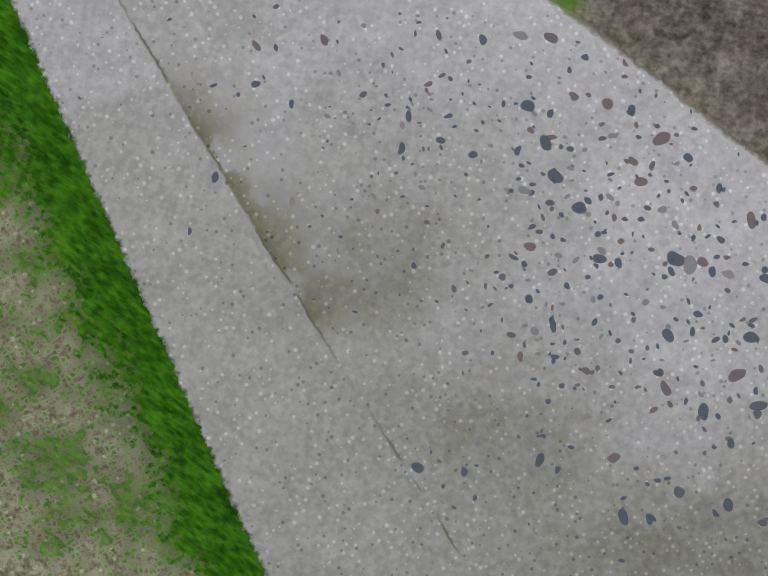
Reproduce this texture procedurally as a WebGL 1 fragment shader.

```glsl
precision highp float;
uniform vec2 u_resolution;

const vec3 PALE = vec3(0.65, 0.645, 0.66);
const vec3 CONCRETE = vec3(0.56, 0.56, 0.555);
const vec3 DAMP = vec3(0.43, 0.43, 0.40);
const vec3 MOSS_STAIN = vec3(0.38, 0.38, 0.31);
const vec3 GRASS = vec3(0.25, 0.45, 0.09);
const vec3 GRASS_DARK = vec3(0.09, 0.22, 0.04);
const vec3 SAND = vec3(0.49, 0.49, 0.41);
const vec3 DIRT = vec3(0.385, 0.365, 0.325);
const vec3 SLATE = vec3(0.29, 0.32, 0.37);
const vec3 RUST = vec3(0.40, 0.36, 0.365);
const float EDGE = 0.002;
const float GRAIN = 0.13;

float hash(vec2 p) {
  return fract(sin(dot(p, vec2(127.1, 311.7))) * 43758.545);
}

float noise(vec2 p) {
  vec2 i = floor(p), f = fract(p);
  f = f * f * (3.0 - 2.0 * f);
  return mix(mix(hash(i), hash(i + vec2(1.0, 0.0)), f.x),
             mix(hash(i + vec2(0.0, 1.0)), hash(i + 1.0), f.x), f.y);
}

float fbm(vec2 p) {
  float sum = 0.0, amp = 0.533;
  for (int i = 0; i < 4; i++) {
    sum += amp * noise(p);
    p = mat2(1.6, 1.2, -1.2, 1.6) * p + 7.3;
    amp *= 0.5;
  }
  return sum;
}

vec2 turned(vec2 d, float angle) {
  float c = cos(angle), s = sin(angle);
  return vec2(c * d.x + s * d.y, c * d.y - s * d.x);
}

// Soft elliptical spot, rotated by angle
float spot(vec2 p, vec2 center, vec2 radius, float angle) {
  vec2 d = turned(p - center, angle) / radius;
  return exp(-dot(d, d));
}

// Round grit scattered one grain to a cell
float grit(vec2 p, float cell, float amount) {
  vec2 q = turned(p, 0.6) / cell, id = floor(q);
  vec2 center = 0.3 + 0.4 * vec2(hash(id + 2.3), hash(id + 6.1));
  float radius = mix(0.1, 0.28, hash(id + 9.4));
  float dist = length(fract(q) - center) - radius;
  return step(hash(id), amount) * (1.0 - smoothstep(-0.12, 0.12, dist));
}

// Chance of exposed stones at a place on the slab
float stoneDensity(vec2 p) {
  float d = spot(p, vec2(1.02, 0.57), vec2(0.42, 0.25), -0.8);
  d = max(d, 0.75 * spot(p, vec2(0.72, 0.83), vec2(0.22, 0.16), -0.2));
  d = max(d, 0.65 * spot(p, vec2(0.77, 0.15), vec2(0.07, 0.07), 0.0));
  d *= 1.0 - 0.75 * spot(p, vec2(0.68, 0.40), vec2(0.12, 0.14), 0.0);
  return d * smoothstep(0.0, 0.05, p.x - 0.825 + 0.617 * p.y);
}

// Lays one layer of rounded stones over the base colour
vec3 addStones(vec3 base, vec2 p, float cell, float amount, float seed) {
  vec2 warp = vec2(noise(p / cell * 3.0), noise(p / cell * 3.0 + 9.0)) - 0.5;
  for (int j = -1; j <= 1; j++) {
    for (int i = -1; i <= 1; i++) {
      vec2 id = floor(p / cell) + vec2(float(i), float(j));
      vec2 key = id + seed;
      vec2 center = (id + vec2(hash(key + 3.1), hash(key + 8.7))) * cell;
      float present = step(hash(key), amount * stoneDensity(center));
      float radius = cell * mix(0.13, 0.27, hash(key + 31.7));
      radius *= mix(0.75, 1.15, smoothstep(0.6, 1.2, center.x));
      vec2 d = turned(p - center + 0.14 * cell * warp, 2.6 * hash(key + 21.9) - 2.0);
      d.y *= mix(1.2, 2.0, hash(key + 52.6));
      float mask = 1.0 - smoothstep(-EDGE, EDGE, length(d) - radius);
      vec3 color = mix(SLATE, RUST, smoothstep(0.45, 0.85, hash(key + 15.3)));
      color = mix(color, CONCRETE, 0.6 * step(0.8, hash(key + 44.2)));
      base = mix(base, color, 0.9 * mask * present);
    }
  }
  return base;
}

void main() {
  vec2 p = gl_FragCoord.xy / u_resolution.y;
  float broad = fbm(p * 5.0), medium = fbm(p * 18.0);
  float fine = fbm(turned(p, 0.5) * 120.0 + 3.7) - 0.5;
  float mottle = medium - 0.5;

  // Signed horizontal offsets from the lawn edge and the step joint
  float lawn = p.x - 0.46 + 0.443 * p.y + 0.016 * fine;
  float joint = p.x - 0.825 + 0.617 * p.y + 0.035 * p.y * (1.0 - p.y)
              + 0.010 * mottle + 0.006 * fine;
  float upper = smoothstep(-0.004, 0.004, joint);

  // Slab tones
  float light = smoothstep(0.38, 0.95, 0.42 * p.x + 0.6 * p.y + 0.5 * (broad - 0.5));
  vec3 slab = mix(CONCRETE, PALE, light * mix(0.3, 1.0, upper));
  float crest = p.y - 0.80 - 0.28 * (p.x - 0.12) - 0.06 * mottle;
  slab = mix(slab, PALE, 0.6 * smoothstep(-0.01, 0.02, crest) * (1.0 - upper));
  slab = mix(slab, PALE + 0.02, 0.6 * spot(p, vec2(1.08, 0.64), vec2(0.07, 0.12), 0.0));
  float damp = spot(p, vec2(0.69, 0.55), vec2(0.16, 0.13), 0.5);
  damp = max(damp, spot(p, vec2(0.88, 0.24), vec2(0.26, 0.15), -0.5));
  damp = max(damp, 1.5 * spot(p, vec2(1.27, 0.02), vec2(0.42, 0.20), 0.1));
  slab = mix(slab, DAMP, clamp(damp * medium, 0.0, 0.9));

  // Moss gathers against the joint and thins away from it
  float moss = exp(-max(joint, 0.0) / (0.03 + 0.07 * medium)) * upper;
  moss *= smoothstep(0.40, 0.47, p.y) * smoothstep(0.95, 0.78, p.y);
  slab = mix(slab, MOSS_STAIN, moss * smoothstep(0.2, 0.7, medium + 0.6 * fine));
  slab += 0.07 * mottle + GRAIN * fine;
  slab += 0.10 * grit(p, 0.013, 0.22) - 0.11 * grit(p + 3.0, 0.012, 0.10);

  // Thin joint line, broken by wear
  float line = exp(-pow(joint / 0.003, 2.0)) * smoothstep(0.02, 0.07, p.y);
  line *= smoothstep(0.1, 0.5, noise(vec2(p.y * 32.0, 4.0)));
  line *= 1.0 - spot(p, vec2(0.62, 0.33), vec2(0.09), 0.0);
  slab = mix(slab, vec3(0.31, 0.31, 0.27), 0.7 * line);
  slab = addStones(slab, p, 0.021, 0.45, 11.0);
  slab = addStones(slab, p, 0.034, 0.45, 37.0);
  slab = addStones(slab, p, 0.056, 0.40, 73.0);

  // Sandy ground, with turf along the edge and across the top
  vec3 ground = SAND + 0.45 * fine + 0.12 * grit(p, 0.016, 0.2);
  float ragged = 0.5 * mottle + 0.7 * fine;
  float turf = smoothstep(-0.19, -0.08, lawn + 0.22 * ragged);
  turf = max(turf, smoothstep(0.58, 0.78, p.y + 0.35 * ragged));
  turf = max(turf, 0.7 * smoothstep(0.42, 0.64, 0.5 * medium + 0.25 * broad + 0.6 * fine + 0.14));
  float blade = fbm(turned(p, 0.9) * vec2(150.0, 65.0)) - 0.5;
  vec3 blades = mix(GRASS_DARK, GRASS, clamp(0.52 + 1.3 * blade + 0.6 * mottle, 0.0, 1.0));
  ground = mix(ground, blades, turf);
  slab *= 1.0 - 0.35 * exp(-pow(lawn / 0.005, 2.0));
  vec3 color = mix(ground, slab, smoothstep(-EDGE, EDGE, lawn));

  // Bare earth in the far corner
  float earth = p.y - 1.0 + 0.775 * (p.x - 0.964) + 0.035 * mottle + 0.02 * fine;
  vec3 soil = DIRT + 0.22 * mottle + 0.28 * fine;
  soil = mix(soil, GRASS, 0.7 * spot(p, vec2(0.985, 1.0), vec2(0.025), 0.0));
  color = mix(color, soil, smoothstep(-0.008, 0.008, earth));
  gl_FragColor = vec4(clamp(color, 0.0, 1.0), 1.0);
}
```
